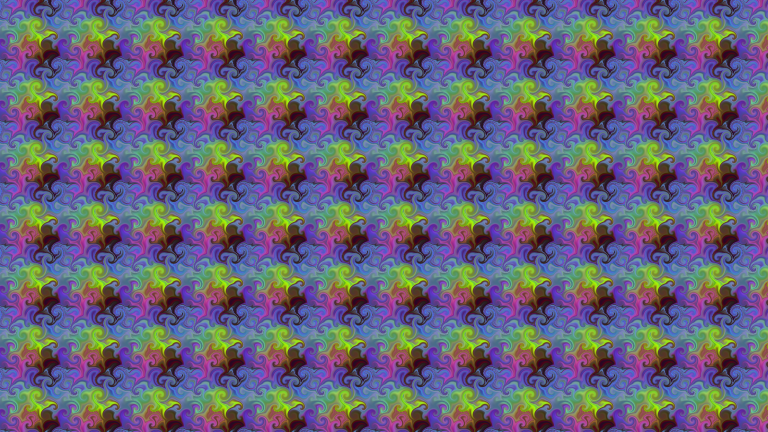
A Shadertoy shader for this pattern:

```glsl
// Marbled square tiles, seven to the canvas height, full of curling paint.
// Soft periodic blobs of colour are stirred by a jittered grid of vortices,
// then faintly veined with layered sines; every step wraps, so tiles join.

const float TAU = 6.2831853;

vec2 hash2(vec2 p) {
    return fract(sin(vec2(dot(p, vec2(127.1, 311.7)), dot(p, vec2(269.5, 183.3)))) * 4375.85);
}

// Shortest offset on the wrapping unit tile
vec2 wrapOffset(vec2 d) {
    return fract(d + 0.5) - 0.5;
}

// Twist the tile around one jittered vortex per cell
vec2 stir(vec2 p) {
    const int CELLS = 6;
    for (int i = 0; i < CELLS * CELLS; i++) {
        // A stride of 7 scatters the order in which the vortices act
        int k = (i * 7) % (CELLS * CELLS);
        vec2 cell = vec2(k % CELLS, k / CELLS);
        vec2 center = (cell + 0.1 + 0.8 * hash2(cell + 3.0)) / float(CELLS);
        vec2 rnd = hash2(cell + 17.0);
        float radius = mix(0.09, 0.19, rnd.x);
        vec2 d = wrapOffset(p - center);
        float fall = max(1.0 - length(d) / radius, 0.0);
        float angle = (rnd.y < 0.5 ? -1.0 : 1.0) * mix(4.5, 7.0, rnd.x) * fall * fall;
        float c = cos(angle), s = sin(angle);
        p += mat2(c, s, -s, c) * d - d;
    }
    return p;
}

// Add a periodic soft blob to a weighted sum of colours
void addBlob(inout vec4 sum, vec2 p, vec2 center, float weight, vec3 color) {
    vec2 wave = cos(TAU * (p - center));
    sum += vec4(color, 1.0) * weight * exp(3.2 * (wave.x + wave.y - 2.0));
}

vec3 paint(vec2 p) {
    vec4 sum = vec4(0.0);
    addBlob(sum, p, vec2(0.62, 0.48), 0.9, vec3(0.55, 0.83, 0.06)); // lime
    addBlob(sum, p, vec2(0.68, 0.27), 0.8, vec3(0.37, 0.27, 0.08)); // olive
    addBlob(sum, p, vec2(0.77, 0.06), 1.1, vec3(0.23, 0.05, 0.08)); // maroon
    addBlob(sum, p, vec2(0.30, 0.10), 0.6, vec3(0.66, 0.22, 0.62)); // pink
    addBlob(sum, p, vec2(0.42, 0.24), 0.8, vec3(0.60, 0.42, 0.38)); // tan
    addBlob(sum, p, vec2(0.10, 0.22), 1.0, vec3(0.39, 0.23, 0.72)); // violet
    addBlob(sum, p, vec2(0.52, 0.83), 1.0, vec3(0.36, 0.27, 0.62)); // indigo
    addBlob(sum, p, vec2(0.24, 0.80), 1.0, vec3(0.32, 0.36, 0.69)); // blue
    addBlob(sum, p, vec2(0.92, 0.73), 1.1, vec3(0.28, 0.40, 0.72)); // blue
    addBlob(sum, p, vec2(0.12, 0.55), 1.1, vec3(0.40, 0.65, 0.49)); // teal
    addBlob(sum, p, vec2(0.38, 0.56), 1.0, vec3(0.46, 0.63, 0.41)); // sage
    addBlob(sum, p, vec2(0.90, 0.46), 0.8, vec3(0.42, 0.49, 0.60)); // slate
    return sum.rgb / sum.a;
}

vec3 marble(vec2 tile) {
    vec2 p = stir(fract(tile));
    vec3 color = paint(p);

    // Faint dark and light veins that follow the stirred paint
    float bend = sin(TAU * (2.0 * p.y - p.x)) + 0.6 * sin(TAU * (3.0 * p.x + p.y));
    float vein = sin(TAU * (3.0 * p.x + 2.0 * p.y) + 1.6 * bend);
    float fine = sin(TAU * (4.0 * p.y - 5.0 * p.x) - 2.0 * bend);
    color *= 1.0 + 0.12 * vein + 0.06 * fine;

    // Slight drift of hue between neighbouring streaks
    color += 0.06 * sin(TAU * (2.0 * p.x - 3.0 * p.y) + bend + vec3(0.0, 2.1, 4.2));
    return clamp(color, 0.0, 1.0);
}

void mainImage(out vec4 fragColor, in vec2 fragCoord) {
    vec3 color = vec3(0.0);
    // Four samples per pixel smooth the tight curls
    for (int i = 0; i < 4; i++) {
        vec2 shift = vec2(i % 2, i / 2) * 0.5 - 0.25;
        color += marble(7.0 * (fragCoord + shift) / iResolution.y);
    }
    fragColor = vec4(color / 4.0, 1.0);
}
```
